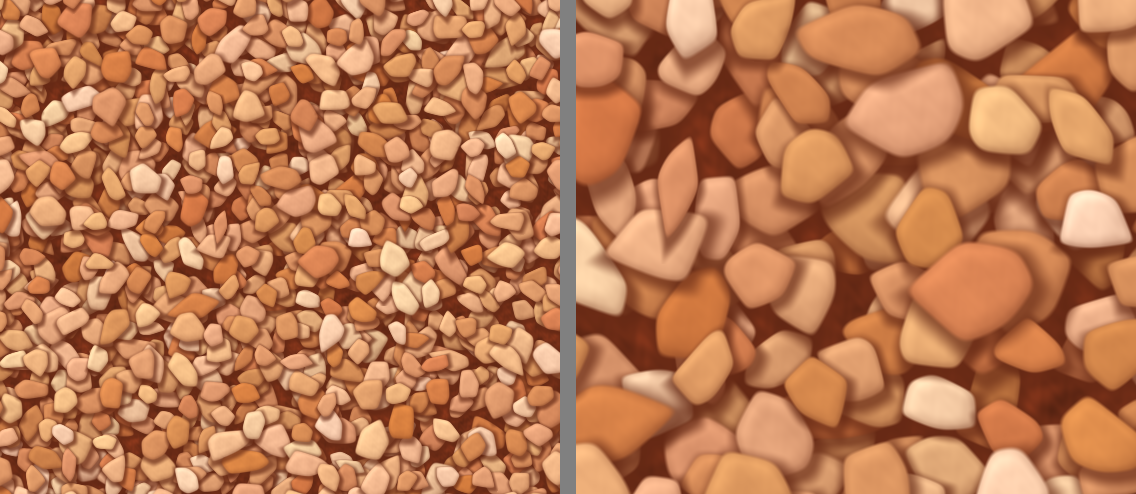
Left, the full canvas; right, a detail of the centre.
Give the GLSL for this texture, as a Shadertoy shader.

```glsl
// A bed of small, tumbled, apricot-coloured gravel lit from the upper left.

const vec3 GAP = vec3(0.40, 0.16, 0.08);
const vec2 LIGHT = vec2(-0.5, 0.866);

vec4 hash4(vec2 p) {
    vec4 k = vec4(dot(p, vec2(127.1, 311.7)), dot(p, vec2(269.5, 183.3)),
                  dot(p, vec2(419.2, 371.9)), dot(p, vec2(97.3, 157.7)));
    return fract(sin(k) * 43758.5);
}

mat2 rotation(float a) {
    float c = cos(a), s = sin(a);
    return mat2(c, s, -s, c);
}

// Rounded random polygon: outward direction in xy, signed distance in z.
vec3 pebbleShape(vec2 q, vec2 seed) {
    vec3 sum = vec3(0.0);
    for (int i = 0; i < 6; i++) {
        vec4 h = hash4(seed + float(i) * 7.31);
        float angle = 6.2832 * (float(i) + 0.75 * h.x) / 6.0;
        vec2 side = vec2(cos(angle), sin(angle));
        float weight = exp(9.0 * (dot(q, side) - mix(0.78, 1.15, h.y)));
        sum += vec3(side, 1.0) * weight;
    }
    return vec3(sum.xy / sum.z, log(sum.z) / 9.0);
}

// Mostly apricot, with some cream and some burnt orange pebbles.
vec3 pebbleColor(vec4 h) {
    vec3 c = mix(vec3(0.81, 0.50, 0.30), vec3(0.95, 0.74, 0.56), h.x);
    c = mix(c, vec3(0.97, 0.83, 0.69), 0.75 * step(0.88, h.y));
    c = mix(c, vec3(0.82, 0.45, 0.23), 0.75 * step(h.y, 0.14));
    return c + vec3(0.0, 0.012, -0.025) * (h.z * 2.0 - 1.0);
}

// Uneven surface made of layered sines.
float mottle(vec2 p) {
    float m = 0.0, gain = 0.5;
    for (int i = 0; i < 4; i++) {
        p = rotation(1.1) * p * 1.8 + 2.3;
        m += gain * sin(p.x + 1.4 * sin(p.y)) * sin(p.y * 1.2);
        gain *= 0.7;
    }
    return m;
}

void mainImage(out vec4 fragColor, in vec2 fragCoord) {
    vec2 p = fragCoord / iResolution.y * 13.5;
    float grain = mottle(p * 2.5);
    float blur = max(0.055, 30.0 / iResolution.y);
    vec3 color = GAP * (1.1 + 0.3 * grain);

    // Paint the layers from the bottom of the bed upwards.
    for (int layer = 0; layer < 5; layer++) {
        float level = float(layer);
        vec2 g = p + level * vec2(5.37, 3.71);
        vec2 cell = floor(g);
        for (int k = 0; k < 9; k++) {
            vec2 id = cell + vec2(k % 3 - 1, k / 3 - 1);
            vec2 seed = id + level * 37.0;
            vec4 h = hash4(seed);
            vec4 tone = hash4(seed + 11.7);

            // Place, turn and stretch the pebble.
            mat2 turn = rotation(6.2832 * h.z);
            float stretch = mix(1.0, 1.38, tone.w);
            vec2 size = mix(0.27, 0.46, h.w * h.w) * vec2(stretch, 1.0 / stretch);
            vec2 q = turn * (g - id - 0.5 - 0.7 * (h.xy - 0.5)) / size;
            if (dot(q, q) > 4.0) continue;

            vec3 shape = pebbleShape(q, seed + 3.9);
            float d = shape.z;
            float facing = dot(shape.xy * turn, LIGHT);

            // Contact shadow, longer on the side away from the light.
            float shadow = smoothstep(0.38, -0.05, d + 0.2 * facing);
            color = mix(color, GAP, 0.68 * shadow);

            // Bright worn top with bevelled, darker edges.
            float bevel = smoothstep(-0.55, 0.0, d);
            float rim = smoothstep(-0.22, 0.06, d);
            float shade = 0.95 + 0.025 * level - 0.05 * (4.0 - level) * tone.z;
            shade += 0.24 * facing * bevel - 0.24 * rim + 0.07 * grain;
            vec3 pebble = mix(GAP, pebbleColor(tone), shade);
            color = mix(color, pebble, smoothstep(blur, -blur, d));
        }
    }
    fragColor = vec4(clamp(color, 0.0, 1.0), 1.0);
}
```
